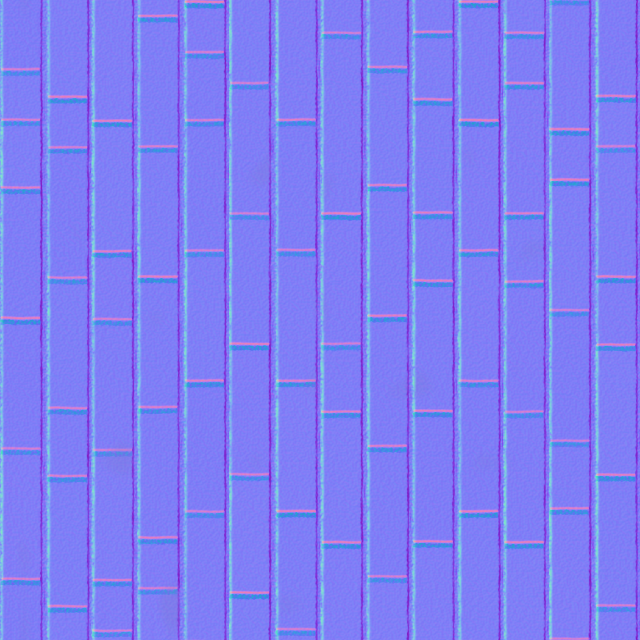
This texture map is drawn by a three.js fragment shader. Its source:

```glsl
// Normal map of long upright bricks: 14 columns of full, medium and short pieces.
// Edge and joint slopes are summed with plaster grain made from gradient noise,
// then the slope is turned into a unit normal and stored as colour.
#define UNITS 768.0        // canvas units across and down
#define COLUMNS 14.0
#define FULL 156.5         // brick lengths; 4 full + medium + short = UNITS
#define MEDIUM 81.5
#define SHORT 60.5
#define LEFT_SLOPE 0.66
#define RIGHT_SLOPE 0.74
#define TOP_SLOPE 1.15
#define BED_SLOPE 0.55
#define GRAIN 0.036
#define WEAR 0.9
#define STAIN 0.3

varying vec2 vUv;

float hash(vec2 p) {
  return fract(sin(dot(p, vec2(127.1, 311.7))) * 4375.85);
}

vec2 latticeGradient(vec2 cell, vec2 period) {
  float a = 6.2832 * hash(mod(cell, period));
  return vec2(cos(a), sin(a));
}

// Gradient noise that tiles after "period" cells
float noise(vec2 p, vec2 period) {
  vec2 i = floor(p), f = p - i;
  vec2 w = f * f * f * (f * (f * 6.0 - 15.0) + 10.0);
  vec2 e = vec2(1.0, 0.0);
  float a = dot(latticeGradient(i, period), f);
  float b = dot(latticeGradient(i + e.xy, period), f - e.xy);
  float c = dot(latticeGradient(i + e.yx, period), f - e.yx);
  float d = dot(latticeGradient(i + e.xx, period), f - e.xx);
  return mix(mix(a, b, w.x), mix(c, d, w.x), w.y);
}

float uvNoise(vec2 uv, vec2 cells) { return noise(uv * cells, cells); }

// Plaster height: fine grain over broader trowel bumps
float plaster(vec2 uv) {
  return uvNoise(uv, vec2(230.0, 250.0)) + 0.9 * uvNoise(uv, vec2(117.0, 131.0));
}

float ridge(float d, float width) { return exp(-d * d / (width * width)); }

float band(float a, float b, float soft, float x) {
  return smoothstep(a - soft, a + soft, x) * (1.0 - smoothstep(b - soft, b + soft, x));
}

float pick(vec4 a, vec4 b, vec4 c, vec4 d, float i) {
  vec4 g = i < 4.0 ? a : (i < 8.0 ? b : (i < 12.0 ? c : d));
  return dot(g, vec4(equal(vec4(0.0, 1.0, 2.0, 3.0), vec4(mod(i, 4.0)))));
}

void main() {
  vec2 uv = vec2(vUv.x, 1.0 - vUv.y);
  vec2 p = uv * UNITS;
  float pitch = UNITS / COLUMNS;
  float column = min(floor(p.x / pitch), COLUMNS - 1.0);
  float x = p.x - column * pitch;

  // Column layout: ring start, cut after the short piece, full bricks before the medium
  float start = pick(vec4(83, 116, 696, 645), vec4(2, 569, 613, 39),
                     vec4(80, 38, 2, 39), vec4(155, 115, 0, 0), column);
  float cut = pick(vec4(SHORT), vec4(SHORT, 0, 0, 0),
                   vec4(0, 81, 0, SHORT), vec4(SHORT), column);
  float before = pick(vec4(0, 2, 2, 0), vec4(0, 0, 0, 2),
                      vec4(0, 1, 0, 1), vec4(2, 1, 0, 0), column);

  // Worn, slightly wandering edges
  float wander = 2.0 * uvNoise(uv, vec2(28.0, 33.0));
  float rough = uvNoise(uv, vec2(230.0, 210.0));
  float leftWear = 1.0 + WEAR * (uvNoise(uv, vec2(14.0, 46.0)) + 1.1 * rough);
  float rightWear = 1.0 + WEAR * (uvNoise(uv + 0.37, vec2(14.0, 31.0)) + 0.5 * rough);
  float xe = x + wander * 0.5 + 0.9 * rough + 1.4 * (hash(vec2(column, 5.0)) - 0.5);

  // Cross joints, red axis of the normal
  vec2 slope = vec2(0.0);
  float span = band(2.0, 49.0, 1.2, xe);
  float brick = 0.0, lip = 0.0;
  for (int j = 0; j < 6; j++) {
    float n = float(j);
    float offset = j == 0 ? cut
                 : SHORT + FULL * n - step(before + 0.5, n) * (FULL - MEDIUM);
    float present = j == 0 ? step(1.0, cut) : 1.0;
    float joint = mod(start + offset, UNITS);
    float d = mod(p.y - joint + wander * 0.5 + UNITS * 0.5, UNITS) - UNITS * 0.5;
    float strength = present * span * mix(0.7, 1.15, hash(vec2(column, n + 11.0)));
    lip += strength * ridge(d, 1.4);
    float bed = strength * band(2.4, 7.8, 1.1, d + 2.0 * rough);
    slope += bed * vec2(-BED_SLOPE * (1.0 + 1.3 * rough), 0.1 + 0.5 * rough);
    brick += step(joint, p.y);
  }
  brick = mod(brick, 6.0);
  slope.x += TOP_SLOPE * lip * (1.0 + 0.4 * rough);

  // Long edges, green axis of the normal
  float leftEdge = ridge(xe - 2.8, 1.9) * mix(0.7, 1.2, hash(vec2(column, brick + 3.0)));
  float rightEdge = ridge(xe - 50.4, 1.25) * mix(0.8, 1.15, hash(vec2(brick, column)));
  float mortar = 1.0 - band(3.0, 51.0, 1.0, xe);
  slope.y += LEFT_SLOPE * leftEdge * leftWear - RIGHT_SLOPE * rightEdge * rightWear;
  slope.y -= 0.7 * ridge(xe - 53.8, 0.9) * max(uvNoise(uv, vec2(14.0, 24.0)), 0.0);

  // Plaster grain and a faint tilt for each brick
  float h = plaster(uv), e = 0.0009;
  vec2 grain = vec2(plaster(uv + vec2(0.0, e)) - h, plaster(uv + vec2(e, 0.0)) - h);
  slope += grain * GRAIN / (e * 230.0) * (1.0 + 1.2 * mortar);
  slope += 0.02 * (vec2(hash(vec2(column, brick)), hash(vec2(brick, column + 31.0))) - 0.5);
  slope.y -= 0.012;

  vec3 color = 0.5 + 0.5 * normalize(vec3(slope, 1.0));
  color.b = color.b * 0.967 - 0.04 * min(rightEdge + lip, 1.0);

  // Sparse dull stains
  float stain = smoothstep(0.38, 0.62, uvNoise(uv, vec2(13.0, 9.0)));
  color = mix(color, vec3(0.48, 0.47, 0.83), STAIN * stain * (1.0 - mortar));
  gl_FragColor = vec4(color, 1.0);
}
```
